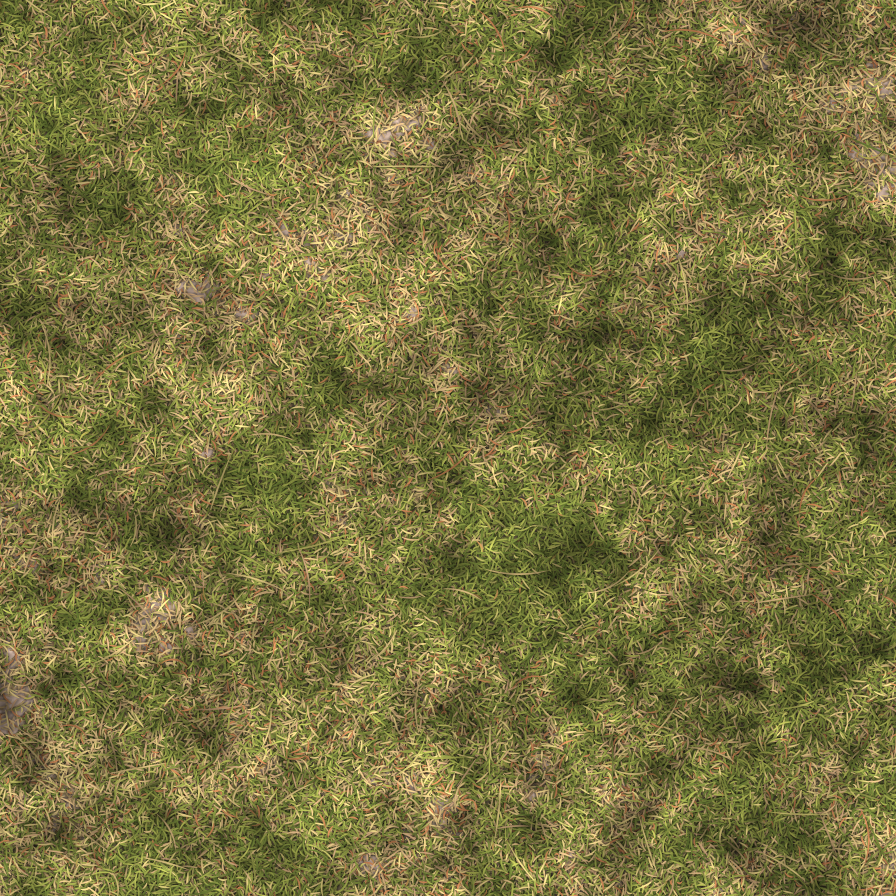
A Shadertoy shader for this texture:

```glsl
// Rough meadow seen from above: thin curved blades, green and dry, over bare soil.
// Layers of cell-scattered blades are stacked from dark and deep to bright and high;
// smooth cellular spots decide where the turf is lush, dry, shaded or worn away.

#define LAYERS 16
#define BLADE_WIDTH 0.00098
#define BLADE_GRID 72.0
#define STRAW_GRID 24.0
#define GREEN_SHARE 0.60
#define DEEP_GREEN vec3(0.32, 0.38, 0.16)
#define LIME_GREEN vec3(0.59, 0.60, 0.28)
#define STRAW vec3(0.75, 0.68, 0.43)
#define TAN vec3(0.65, 0.52, 0.39)
#define RUST vec3(0.64, 0.42, 0.27)
#define SOIL vec3(0.60, 0.52, 0.47)
#define LITTER vec3(0.31, 0.28, 0.19)

vec4 hash(vec2 p) {
    vec4 q = fract(p.xyxy * vec4(0.1031, 0.1030, 0.0973, 0.1099));
    q += dot(q, q.wzxy + 33.33);
    return fract((q.xxyz + q.yzzw) * q.zywx);
}

mat2 rotation(float angle) {
    float c = cos(angle), s = sin(angle);
    return mat2(c, s, -s, c);
}

// Smooth cellular noise: soft round spots of random sign, centred on zero
float spots(vec2 p) {
    vec2 cell = floor(p);
    float sum = 0.0;
    for (int y = -1; y <= 1; y++)
    for (int x = -1; x <= 1; x++) {
        vec2 id = cell + vec2(x, y);
        vec4 rnd = hash(id);
        vec2 d = p - id - rnd.xy;
        float falloff = max(0.0, 1.0 - dot(d, d));
        sum += (2.0 * rnd.z - 1.0) * falloff * falloff * falloff;
    }
    return sum;
}

vec3 bladeColour(vec4 rnd, float green) {
    vec3 lush = mix(DEEP_GREEN, LIME_GREEN, rnd.x);
    vec3 dry = rnd.y < 0.14 ? RUST : mix(TAN, STRAW, rnd.x);
    return mix(dry, lush, smoothstep(-0.12, 0.12, green - rnd.z));
}

// One blade per grid cell, each with a soft shadow beside it
void drawBlades(inout vec3 colour, vec2 p, float grid, float seed,
                float keep, float green, float light) {
    vec2 q = rotation(seed * 1.7) * p * grid + seed * 17.3 + 200.0;
    vec2 cell = floor(q);
    float width = BLADE_WIDTH * grid;
    float pixel = 0.65 * grid / iResolution.y;
    for (int y = -1; y <= 1; y++)
    for (int x = -1; x <= 1; x++) {
        vec2 id = cell + vec2(x, y);
        vec4 place = hash(id);
        vec4 tint = hash(id + 71.7);
        if (tint.w > keep) continue;

        vec2 d = rotation(place.z * 6.2832) * (q - id - 0.05 - 0.9 * place.xy);
        float halfLength = mix(0.3, 0.95, place.w);
        float t = d.x / halfLength;
        if (abs(t) > 1.0) continue;
        float across = d.y + (tint.y - 0.5) * 0.4 * (t * t - 0.4);
        float taper = 1.0 - 0.7 * t * t;
        float tip = 1.0 - smoothstep(0.6, 1.0, t * t);

        float edge = width * taper;
        float shadow = 1.0 - smoothstep(0.0, 3.0 * width, abs(across + 1.3 * width));
        float blade = 1.0 - smoothstep(edge - pixel, edge + pixel, abs(across));
        colour *= 1.0 - 0.16 * shadow * tip;
        colour = mix(colour, bladeColour(tint, green) * light, blade * tip);
    }
}

void mainImage(out vec4 fragColor, in vec2 fragCoord) {
    vec2 p = fragCoord / iResolution.y;

    // Turf cover, worn ground and tuft shading
    float cover = 0.42 * spots(p * 5.0 + 40.0)
                + 0.42 * spots(p * 13.0 + 90.0)
                + 0.35 * spots(p * 34.0 + 150.0)
                + 0.25 * spots(p * 75.0 + 190.0);
    float bare = 1.0 - smoothstep(-0.75, -0.25, cover);
    float green = clamp(GREEN_SHARE + 0.7 * cover, 0.08, 0.95);
    float light = 1.03 + 0.19 * spots(p * 9.0 + 210.0)
                + 0.24 * spots(p * 23.0 + 270.0)
                + 0.22 * spots(p * 55.0 + 330.0) - 0.14 * cover;
    light = clamp(light, 0.55, 1.35);

    // Ground: shaded litter with pale grainy soil in the worn places
    float grain = 1.0 + 0.15 * spots(p * 250.0) + 0.12 * spots(p * 110.0);
    vec3 colour = mix(LITTER, SOIL, 0.2 + 0.8 * bare) * grain * light;

    // Blades, from the deep layers up to the sunlit ones
    for (int i = 0; i < LAYERS; i++) {
        float height = float(i) / float(LAYERS - 1);
        float grid = BLADE_GRID * (1.0 + 0.7 * fract(float(i) * 0.618));
        drawBlades(colour, p, grid, float(i) + 1.0, 1.0 - 0.72 * bare,
                   green, light * mix(0.72, 1.1, height));
    }

    // A few long, mostly dry stalks on top
    for (int i = 0; i < 2; i++)
        drawBlades(colour, p, STRAW_GRID, float(i) + 31.0, 0.22,
                   0.2 + 0.4 * green, light);

    fragColor = vec4(clamp(colour, 0.0, 1.0), 1.0);
}
```
